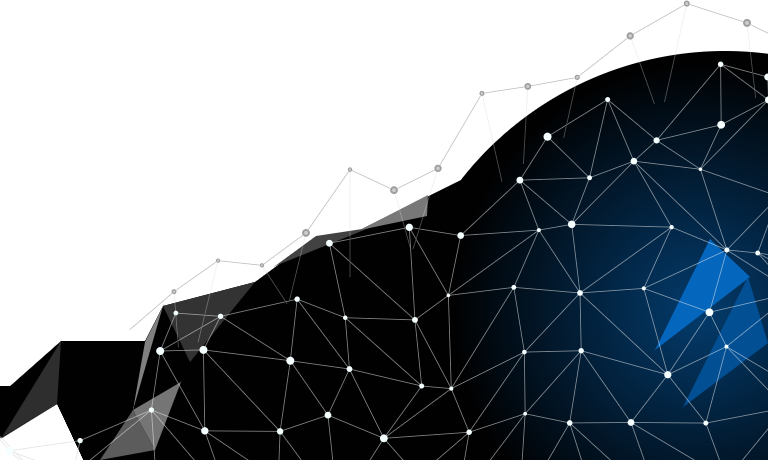
Write a WebGL 1 fragment shader that draws this background.

```glsl
precision highp float;
// A dark faceted ridge swelling into a dome on white, with a blue glow at right.
// A jittered-cell mesh of links and dots fills the dark; a grey chain follows its rim.
// Space is VIEW_WIDTH units wide, with the origin at the lower left.
uniform vec2 u_resolution;

#define VIEW_WIDTH 7.68
#define DOME_CENTER vec2(7.25, 0.74)
#define DOME_RADIUS 3.35
#define GLOW_CENTER vec2(7.0, 1.5)
#define GLOW_RADIUS 2.45
#define GLOW_COLOR vec3(0.01, 0.23, 0.42)
#define NIGHT_COLOR vec3(0.003, 0.005, 0.008)
#define CELL_SIZE 0.62
#define JITTER 0.7
#define LINE_HALF_WIDTH 0.004
#define DOT_RADIUS 0.038
#define CHAIN_GREY vec3(0.62)

float pixelSize;

float cover(float d) { return clamp(0.5 - d / pixelSize, 0.0, 1.0); }

vec2 hash2(vec2 c) {
  return fract(sin(vec2(dot(c, vec2(127.1, 311.7)), dot(c, vec2(269.5, 183.3)))) * 43758.5);
}

float rise(float x, float x0, float x1, float dy) {
  return dy * clamp((x - x0) / (x1 - x0), 0.0, 1.0);
}

// Upper rim: straight slopes joined to the dome
float ridge(float x) {
  float slopes = 0.65 + rise(x, 0.0, 0.61, 0.54) + rise(x, 1.45, 1.63, 0.35)
    + rise(x, 1.63, 2.55, 0.24) + rise(x, 2.55, 3.16, 0.45)
    + rise(x, 3.16, 3.6, 0.07) + rise(x, 3.6, 4.69, 0.54);
  float dx = x - DOME_CENTER.x;
  float dome = DOME_CENTER.y + sqrt(max(DOME_RADIUS * DOME_RADIUS - dx * dx, 0.0));
  return max(slopes, dome);
}

// Lower rim: the notch at the left foot
float foot(float x) {
  return 0.22 + rise(x, 0.02, 0.57, 0.34) - rise(x, 0.57, 0.88, 0.66);
}

float bodyMask(vec2 p) {
  float e = 0.01;
  float slope = (ridge(p.x + e) - ridge(p.x - e)) / (2.0 * e);
  float top = (p.y - ridge(p.x)) * inversesqrt(1.0 + slope * slope);
  return cover(max(top, (foot(p.x) - p.y) * 0.7));
}

float side(vec2 p, vec2 a, vec2 b) {
  vec2 e = normalize(b - a);
  return e.x * (p.y - a.y) - e.y * (p.x - a.x);
}

void facet(inout vec3 col, vec2 p, vec2 a, vec2 b, vec2 c, vec3 tint) {
  float turn = -sign(side(c, a, b));
  float d = max(max(turn * side(p, a, b), turn * side(p, b, c)), turn * side(p, c, a));
  col = mix(col, tint, cover(d));
}

float link(vec2 p, vec2 a, vec2 b) {
  vec2 ab = b - a;
  float t = clamp(dot(p - a, ab) / dot(ab, ab), 0.0, 1.0);
  return cover(length(p - a - ab * t) - LINE_HALF_WIDTH);
}

vec2 meshNode(vec2 cell) {
  return (cell + 0.5 + JITTER * (hash2(cell) - 0.5)) * CELL_SIZE;
}

float inside(vec2 n) { return step(n.y, ridge(n.x) - 0.06); }

float meshLink(vec2 p, vec2 a, vec2 b) { return link(p, a, b) * inside(a) * inside(b); }

// Links of the four quads that can reach p, each split by one diagonal
float meshLines(vec2 p) {
  vec2 home = floor(p / CELL_SIZE);
  float ink = 0.0;
  for (int j = -1; j <= 0; j++) for (int i = -1; i <= 0; i++) {
    vec2 cell = home + vec2(float(i), float(j));
    vec2 a = meshNode(cell), b = meshNode(cell + vec2(1.0, 0.0));
    vec2 c = meshNode(cell + vec2(0.0, 1.0)), d = meshNode(cell + 1.0);
    float diagonal = hash2(cell + 7.0).x < 0.5 ? meshLink(p, a, d) : meshLink(p, b, c);
    ink = max(ink, max(diagonal, max(meshLink(p, a, b), meshLink(p, a, c))));
    ink = max(ink, max(meshLink(p, b, d), meshLink(p, c, d)));
  }
  return ink;
}

// Chain node k: peaks every third step, then every fourth beyond the dome's foot
vec2 chainNode(float k) {
  float m = max(k - 3.0, 0.0);
  float x = 3.5 + 0.44 * k + 0.018 * m * m;
  float phase = min(k, 3.0) / 3.0 + m / 4.0;
  float size = k < 0.0 ? 0.5 : (k > 3.0 ? 0.8 : 1.0);
  return vec2(x, ridge(x) + size * (0.36 + 0.26 * cos(6.28318 * phase)));
}

void main() {
  pixelSize = VIEW_WIDTH / u_resolution.x;
  vec2 p = gl_FragCoord.xy * pixelSize;
  float body = bodyMask(p);

  // Dark body, glow and facets
  float glow = max(1.0 - length(p - GLOW_CENTER) / GLOW_RADIUS, 0.0);
  vec3 col = mix(vec3(1.0), NIGHT_COLOR + GLOW_COLOR * glow, body);
  facet(col, p, vec2(0.61, 1.19), vec2(0.57, 0.56), vec2(0.02, 0.23), vec3(0.18));
  facet(col, p, vec2(1.63, 1.54), vec2(1.45, 1.18), vec2(1.33, 0.5), vec3(0.5));
  facet(col, p, vec2(1.63, 1.54), vec2(2.55, 1.78), vec2(1.9, 0.98), vec3(0.2));
  facet(col, p, vec2(1.33, 0.5), vec2(1.0, 0.0), vec2(1.55, 0.1), vec3(0.36));
  facet(col, p, vec2(1.81, 0.78), vec2(1.33, 0.5), vec2(1.55, 0.1), vec3(0.46));
  facet(col, p, vec2(3.16, 2.24), vec2(2.75, 1.94), vec2(3.69, 2.32), vec3(0.26));
  facet(col, p, vec2(4.28, 2.65), vec2(3.6, 2.3), vec2(4.27, 2.44), vec3(0.47));
  facet(col, p, vec2(7.1, 2.21), vec2(6.55, 1.1), vec2(7.5, 1.83), vec3(0.02, 0.4, 0.74));
  facet(col, p, vec2(7.48, 1.83), vec2(6.83, 0.53), vec2(7.68, 1.17), vec3(0.01, 0.31, 0.58));

  // Rim chain, with faint strands reaching into the body
  float chain = 0.0, beads = 0.0, cores = 0.0, strands = 0.0;
  vec2 last = chainNode(-5.0);
  for (int i = -4; i <= 9; i++) {
    vec2 n = chainNode(float(i));
    float x = n.x + 0.25 * sin(float(i) * 2.4);
    float r = mix(0.02, 0.045, hash2(vec2(float(i), 3.0)).x);
    chain = max(chain, link(p, last, n));
    strands = max(strands, link(p, n, vec2(x, ridge(x) - 0.45)));
    beads = max(beads, cover(length(p - n) - r));
    cores = max(cores, cover(length(p - n) - 0.5 * r));
    last = n;
  }

  // Mesh lines, then dots
  vec3 ink = mix(vec3(0.8), vec3(0.95), body);
  col = mix(col, ink, 0.55 * max(meshLines(p), 0.6 * strands));
  col = mix(col, CHAIN_GREY, max(0.65 * chain, beads));
  col = mix(col, vec3(0.8), cores);
  vec2 cell = floor(p / CELL_SIZE);
  vec2 node = meshNode(cell);
  float radius = DOT_RADIUS * mix(0.45, 1.1, hash2(cell + 19.0).y);
  col = mix(col, vec3(0.96, 1.0, 1.0), cover(length(p - node) - radius) * inside(node));
  gl_FragColor = vec4(col, 1.0);
}
```
